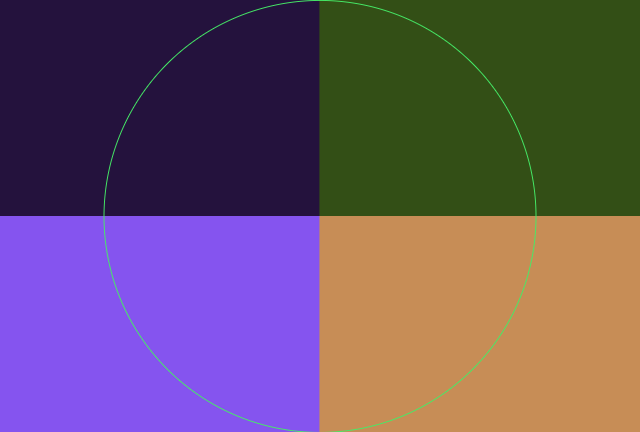
Give the GLSL for this background, as a Shadertoy shader.

```glsl
// Four flat colour quadrants under one thin green ring that spans the height.
// Two antialiased splits choose the quadrant; a circle distance draws the ring.

const vec3 NIGHT  = vec3(0.141, 0.071, 0.239);
const vec3 MOSS   = vec3(0.200, 0.310, 0.086);
const vec3 VIOLET = vec3(0.522, 0.329, 0.937);
const vec3 TAN    = vec3(0.780, 0.553, 0.337);
const vec3 GREEN  = vec3(0.270, 0.920, 0.400);

// Antialiased step: 0 below the edge, 1 above it, blended over one pixel
float softStep(float edge, float value, float pixel) {
    return clamp((value - edge) / pixel + 0.5, 0.0, 1.0);
}

// Coverage of a circular outline with the given line width
float ringCoverage(vec2 p, vec2 center, float radius, float width, float pixel) {
    float lineDistance = abs(length(p - center) - radius) - 0.5 * width;
    return 1.0 - softStep(0.0, lineDistance, pixel);
}

// Blend of the four quadrants around the split point
vec3 quadrants(vec2 p, vec2 split, float pixel) {
    float right = softStep(split.x, p.x, pixel);
    float upper = softStep(split.y, p.y, pixel);
    return mix(mix(VIOLET, TAN, right), mix(NIGHT, MOSS, right), upper);
}

void mainImage(out vec4 fragColor, in vec2 fragCoord) {
    // Canvas height is one unit
    float pixel = 1.0 / iResolution.y;
    float aspect = iResolution.x * pixel;
    vec2 p = fragCoord * pixel;

    vec3 color = quadrants(p, vec2(0.4991 * aspect, 0.5), pixel);

    // Ring sits slightly low, so its lowest arc leaves the canvas
    vec2 ringCenter = vec2(0.5 * aspect, 0.499);
    float ring = ringCoverage(p, ringCenter, 0.5, 0.0022, pixel);
    color = mix(color, GREEN, ring);

    fragColor = vec4(color, 1.0);
}
```
